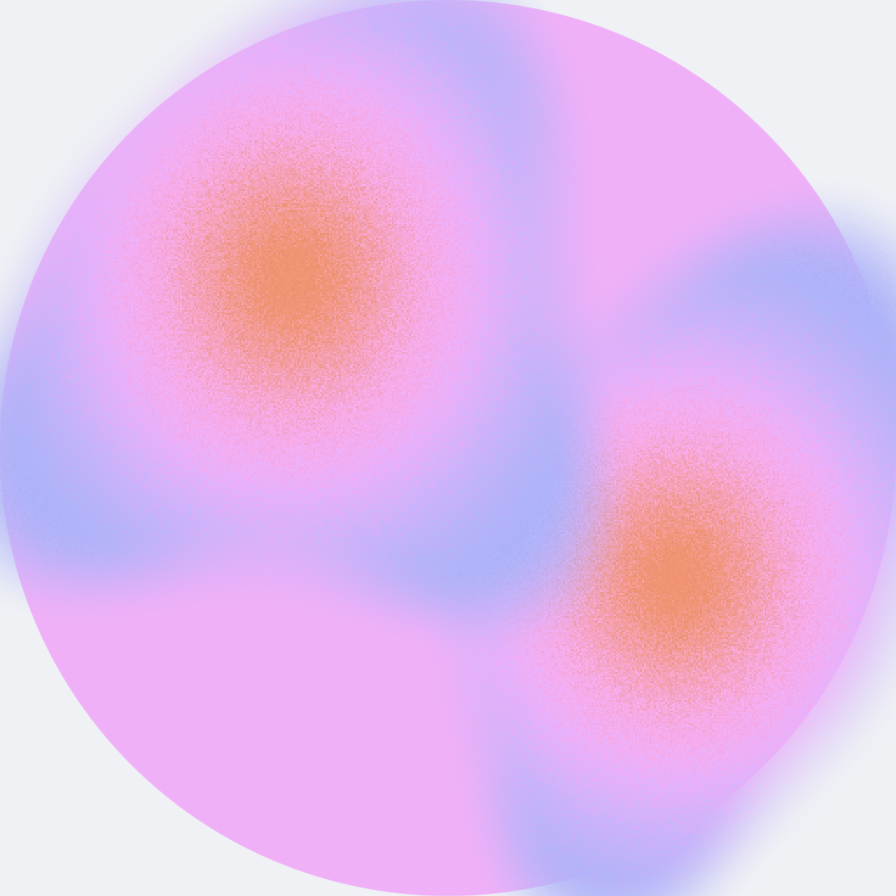
This background is drawn by a WebGL 1 fragment shader. Its source:

```glsl
precision highp float;
// A pink disc on a pale ground, overlaid by two soft lobed clouds.
// Each cloud is a radial ramp from orange through pink to blue, masked by a
// blurred polar outline; grain jitters the ramp radius.

uniform vec2 u_resolution;

#define GROUND    vec3(0.937, 0.945, 0.960)
#define DISC_PINK vec3(0.937, 0.690, 0.970)
#define ORANGE    vec3(0.940, 0.580, 0.450)
#define SALMON    vec3(0.957, 0.620, 0.650)
#define ROSE      vec3(0.968, 0.670, 0.915)
#define MAUVE     vec3(0.925, 0.690, 0.980)
#define LAVENDER  vec3(0.810, 0.700, 0.980)
#define BLUE      vec3(0.680, 0.700, 0.975)
#define BLUR      0.065
#define STRETCH   1.12
#define GRAIN     0.035
#define GRAIN_CELLS 512.0

float hash(vec2 p) {
  vec3 q = fract(p.xyx * 0.1031);
  q += dot(q, q.yzx + 33.33);
  return fract((q.x + q.y) * q.z);
}

// Colour ramp from the warm core outwards
vec3 ramp(float r) {
  vec3 c = mix(ORANGE, SALMON, smoothstep(0.02, 0.10, r));
  c = mix(c, ROSE, smoothstep(0.07, 0.165, r));
  c = mix(c, MAUVE, smoothstep(0.15, 0.22, r));
  c = mix(c, LAVENDER, smoothstep(0.19, 0.28, r));
  return mix(c, BLUE, smoothstep(0.24, 0.36, r));
}

// Bulge of an outline; lobe = (angle in degrees, height, sharpness)
float bulge(vec2 dir, vec3 lobe) {
  float a = radians(lobe.x);
  return lobe.y * exp(lobe.z * (dot(dir, vec2(cos(a), sin(a))) - 1.0));
}

// Lay a cloud over the base colour; p is relative to the cloud core
vec3 cloud(vec3 base, vec2 p, float edge, float warmth, float grain) {
  float mask = 1.0 - smoothstep(edge - BLUR, edge + BLUR, length(p));
  float r = length(p / vec2(1.0, STRETCH)) / warmth;
  vec3 c = ramp(max(r + grain * GRAIN, 0.0)) + 0.4 * grain * GRAIN;
  return mix(base, c, mask);
}

void main() {
  float side = min(u_resolution.x, u_resolution.y);
  vec2 uv = (gl_FragCoord.xy - 0.5 * u_resolution) / side + 0.5;
  vec2 cell = floor(uv * GRAIN_CELLS) + 300.0;
  float grain = hash(cell) + hash(cell + 71.0) - 1.0;

  // Disc with a smooth rim
  float rim = length(uv - 0.5) - 0.5;
  float pixel = 1.0 / side;
  vec3 color = mix(DISC_PINK, GROUND, smoothstep(-pixel, pixel, rim));

  // Lower right cloud, lobes to the upper right and the bottom
  vec2 p = uv - vec2(0.755, 0.355);
  vec2 dir = p / max(length(p), 0.0001);
  float edge = 0.23 + bulge(dir, vec3(60.0, 0.20, 5.0))
                    + bulge(dir, vec3(-105.0, 0.17, 8.0));
  color = cloud(color, p, edge, 0.95, grain);

  // Upper left cloud, three lobes and a dent at the upper left
  p = uv - vec2(0.325, 0.69);
  dir = p / max(length(p), 0.0001);
  edge = 0.27 + bulge(dir, vec3(-50.0, 0.18, 8.0))
              + bulge(dir, vec3(-138.0, 0.17, 8.0))
              + bulge(dir, vec3(55.0, 0.10, 6.0))
              - bulge(dir, vec3(135.0, 0.05, 4.0));
  color = cloud(color, p, edge, 1.0, grain);

  gl_FragColor = vec4(color, 1.0);
}
```
